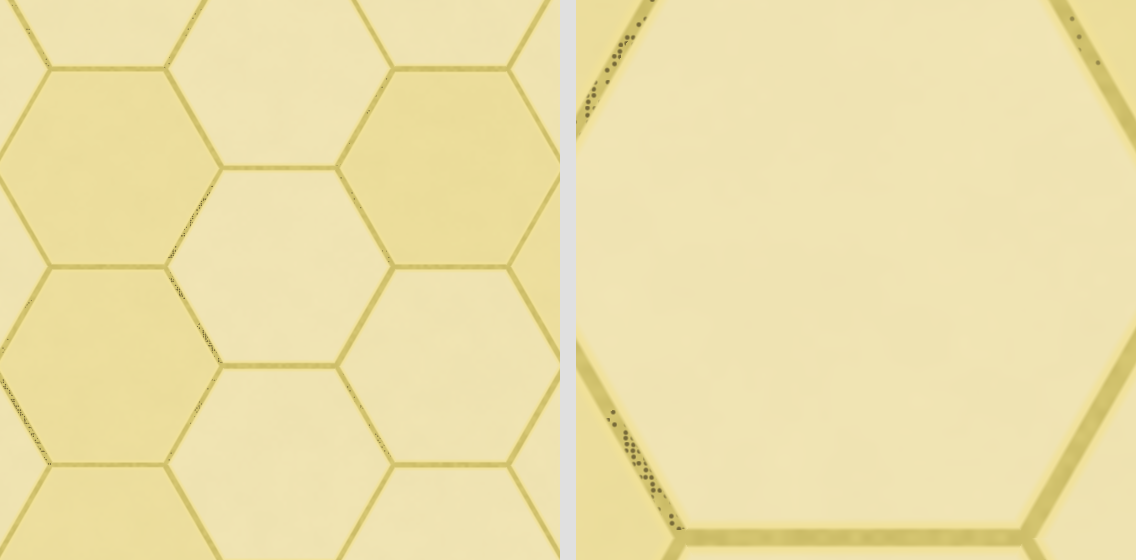
Left, the full canvas; right, a detail of the centre.
A WebGL 2 fragment shader for this pattern:

```glsl
#version 300 es
precision highp float;
// Pale honeycomb of flat-topped hexagons with golden outlines, tinted cells and worn edges.

#define PITCH 0.3535            // height of one hexagon
#define ORIGIN vec2(0.4987, 0.5234)
#define LINE_HALF 0.0046        // mean half width of an outline
#define LINE_VARY 0.0016        // spread of that width between edges
#define HALO_WIDTH 0.0075       // yellow glow beside an outline
#define GRAIN 0.008             // strength of the soft mottling
#define SPECK_GRID 260.0        // wear specks across the canvas

uniform vec2 u_resolution;
out vec4 fragColor;

const vec3 CREAM = vec3(0.938, 0.890, 0.695);
const vec3 HONEY = vec3(0.925, 0.867, 0.610);
const vec3 HALO = vec3(0.945, 0.882, 0.590);
const vec3 OUTLINE = vec3(0.818, 0.757, 0.425);
const vec3 WEAR = vec3(0.38, 0.33, 0.17);
const vec2 LATTICE = vec2(0.8660254, 0.5) * PITCH;

float hash(vec2 p) {
    return fract(sin(dot(p, vec2(127.1, 311.7))) * 43758.5453);
}

float noise(vec2 p) {
    vec2 i = floor(p), f = fract(p);
    f = f * f * (3.0 - 2.0 * f);
    return mix(mix(hash(i), hash(i + vec2(1, 0)), f.x),
               mix(hash(i + vec2(0, 1)), hash(i + vec2(1, 1)), f.x), f.y);
}

// Finds the two closest hexagons; ids have an even coordinate sum.
void nearestCells(vec2 p, out vec2 cell, out vec2 neighbour) {
    vec2 g = p / LATTICE;
    float best = 1e3, second = 1e3;
    cell = neighbour = vec2(0.0);
    for (int i = -1; i <= 1; i++) {
        float column = floor(g.x + 0.5) + float(i);
        float parity = mod(column, 2.0);
        float row = 2.0 * floor((g.y - parity) * 0.5 + 0.5) + parity;
        for (int j = -1; j <= 1; j++) {
            vec2 id = vec2(column, row + 2.0 * float(j));
            float d = length(p - id * LATTICE);
            if (d < best) {
                second = best;
                neighbour = cell;
                best = d;
                cell = id;
            } else if (d < second) {
                second = d;
                neighbour = id;
            }
        }
    }
}

// Honey cells gather in a tall cluster on the left and a round one on the right.
float isHoney(vec2 centre) {
    float left = length((centre - vec2(0.191, 0.347)) * vec2(3.0, 1.0));
    float right = length(centre - vec2(0.96, 0.612));
    return max(step(left, 0.4), step(right, 0.25));
}

// Strong wear on a few slanted edges, faint wear on some others.
float edgeWear(vec2 edge) {
    bool slanted = mod(edge.x, 2.0) > 0.5;
    bool strong = edge.x < 0.0 && edge.y < 2.0 && abs(edge.x) == abs(edge.y);
    return strong ? 1.0 : slanted ? 0.3 * step(0.75, hash(edge + 5.0)) : 0.0;
}

// Small round dots, one at most in each grid square.
float specks(vec2 uv, float density, float soft) {
    vec2 g = uv * SPECK_GRID, id = floor(g);
    vec2 jitter = 0.3 * (vec2(hash(id + 3.0), hash(id + 9.0)) - 0.5);
    float dot_ = length(fract(g) - 0.5 - jitter);
    return step(1.0 - density, hash(id)) * (1.0 - smoothstep(0.35 - soft, 0.35 + soft, dot_));
}

void main() {
    vec2 uv = gl_FragCoord.xy / u_resolution;
    float pixel = 1.0 / min(u_resolution.x, u_resolution.y);
    vec2 p = uv - ORIGIN;

    vec2 cell, neighbour;
    nearestCells(p, cell, neighbour);
    vec2 edge = cell + neighbour;
    vec2 across = normalize((neighbour - cell) * LATTICE);
    float d = dot(0.5 * edge * LATTICE - p, across);

    // Cell fill with slight tint and mottling
    vec2 centre = cell * LATTICE + ORIGIN;
    vec3 color = mix(CREAM, HONEY, isHoney(centre));
    color += 0.008 * (hash(cell + 2.0) - 0.5) * vec3(0.5, 0.5, 1.5);
    color += GRAIN * (noise(uv * 28.0) - 0.5) + 0.5 * GRAIN * (noise(uv * 110.0) - 0.5);

    // Halo and outline, of a width that differs from edge to edge
    float halfWidth = LINE_HALF + LINE_VARY * (hash(edge) - 0.5);
    float halo = 1.0 - smoothstep(0.2 * HALO_WIDTH, HALO_WIDTH, d - halfWidth);
    color = mix(color, HALO, 0.85 * halo);
    float soft = 0.0012 + 0.5 * pixel;
    float line = 1.0 - smoothstep(halfWidth - soft, halfWidth + soft, d);
    vec3 ink = OUTLINE + 0.05 * (noise(uv * 150.0) - 0.5);
    color = mix(color, ink, line);

    // Dark specks along worn edges, thinned out in patches
    float wear = edgeWear(edge);
    float density = 0.6 * wear * smoothstep(0.25, 0.75, noise(uv * 35.0 + 4.0));
    float band = 1.0 - smoothstep(0.0025, 0.0045, d);
    float speck = specks(uv, density, 0.15 + 0.5 * SPECK_GRID * pixel * 0.5);
    color = mix(color, WEAR, 0.8 * speck * band * mix(0.5, 1.0, wear));

    fragColor = vec4(clamp(color, 0.0, 1.0), 1.0);
}
```
